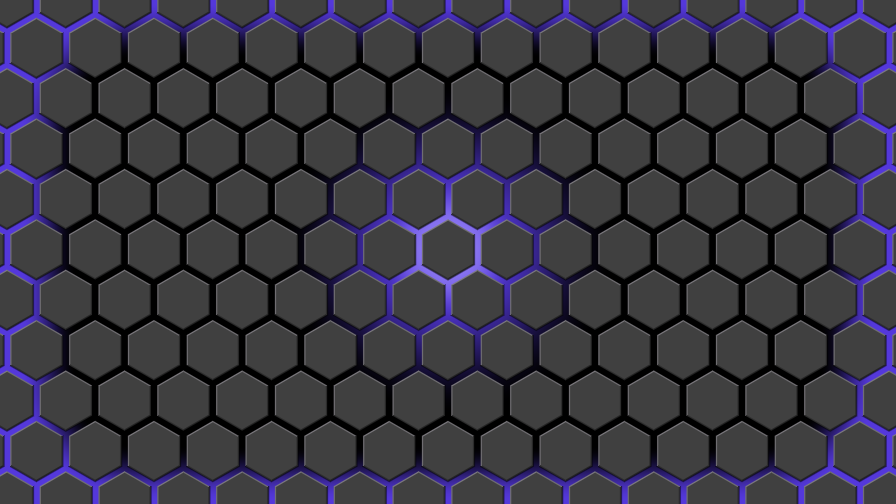
Reproduce this pattern procedurally as a WebGL 1 fragment shader.

```glsl
precision highp float;

uniform vec2 u_resolution;

#define CELL vec2(0.11667, 0.2)
#define CENTER_LIFT 0.0052
#define APOTHEM 0.0518
#define RIM_WIDTH 0.0024
#define CORE_RADIUS 0.33
#define FRAME_INSET vec2(0.278, 0.243)
#define FRAME_RANGE vec2(0.127, 0.238)
#define FACE_COLOR vec3(0.25)
#define RIM_COLOR vec3(0.49, 0.48, 0.50)
#define GLOW_COLOR vec3(0.33, 0.22, 0.86)
#define HOT_COLOR vec3(0.54, 0.46, 0.94)

const vec2 SLANT = vec2(0.5, 0.8660254);
const vec2 LIGHT_DIR = vec2(-0.5, 0.8660254);

// Distance from a cell center to its pointy-top hexagon of given apothem
float hexDistance(vec2 p) {
  p = abs(p);
  return max(p.x, dot(p, SLANT)) - APOTHEM;
}

// Outward normal of the nearest hexagon side
vec2 hexNormal(vec2 p) {
  vec2 q = abs(p);
  vec2 side = q.x > dot(q, SLANT) ? vec2(1.0, 0.0) : SLANT;
  return side * vec2(p.x < 0.0 ? -1.0 : 1.0, p.y < 0.0 ? -1.0 : 1.0);
}

// Offset from the nearest center of two interleaved grids
vec2 hexCell(vec2 p) {
  vec2 even = mod(p + 0.5 * CELL, CELL) - 0.5 * CELL;
  vec2 odd = mod(p, CELL) - 0.5 * CELL;
  return hexDistance(even) < hexDistance(odd) ? even : odd;
}

// Light under the tiles: a hot core and a rounded outer frame
vec3 underGlow(vec2 p, vec2 halfSize, vec2 core) {
  float r = length(p - core);
  float center = 1.0 - smoothstep(0.07, CORE_RADIUS, r);
  vec2 q = max(abs(p) - (halfSize - FRAME_INSET), 0.0);
  float frame = smoothstep(FRAME_RANGE.x, FRAME_RANGE.y, length(q));
  float heat = 1.0 - smoothstep(0.04, 0.14, r);
  return mix(GLOW_COLOR, HOT_COLOR, heat) * clamp(center + frame, 0.0, 1.0);
}

void main() {
  vec2 p = (gl_FragCoord.xy - 0.5 * u_resolution) / u_resolution.y;
  vec2 halfSize = 0.5 * u_resolution / u_resolution.y;
  vec2 core = vec2(0.0, CENTER_LIFT);
  float soft = 0.7 / u_resolution.y;

  vec2 cell = hexCell(p - core);
  float d = hexDistance(cell);
  float facing = dot(hexNormal(cell), LIGHT_DIR);

  // Glowing gaps, with a thin shadow below each tile
  vec3 color = underGlow(p, halfSize, core);
  float shadow = 1.0 - smoothstep(0.0, 0.0035, d);
  color *= 1.0 - 0.65 * shadow * smoothstep(0.0, 0.5, -facing);

  // Flat tiles with a bevel lit from the upper left
  float rim = smoothstep(-RIM_WIDTH - soft, -RIM_WIDTH + soft, d);
  vec3 tile = mix(FACE_COLOR, RIM_COLOR, rim * smoothstep(0.0, 0.7, facing));
  tile *= 1.0 - 0.45 * rim * smoothstep(0.0, 0.8, -facing);
  color = mix(tile, color, smoothstep(-soft, soft, d));

  gl_FragColor = vec4(color, 1.0);
}
```
